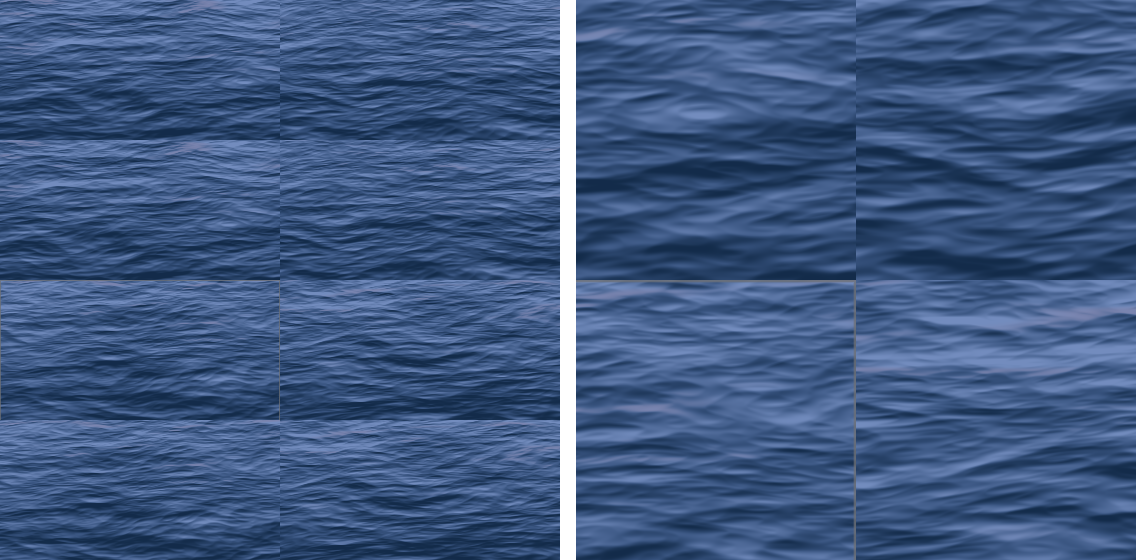
Left: the whole. Right: its middle third, enlarged.
Give the GLSL for this texture, as a three.js fragment shader.

```glsl
varying vec2 vUv;

const vec2 TILES = vec2(2.0, 4.0);
const vec3 DEEP_NAVY = vec3(0.075, 0.17, 0.29);
const vec3 SEA_BLUE = vec3(0.225, 0.335, 0.51);
const vec3 SKY_BLUE = vec3(0.45, 0.55, 0.745);
const vec3 DUSK_PINK = vec3(0.50, 0.50, 0.65);
const vec3 FRAME_GREY = vec3(0.43, 0.44, 0.46);

vec2 hash2(vec2 p) {
  p = vec2(dot(p, vec2(127.1, 311.7)), dot(p, vec2(269.5, 183.3)));
  return fract(sin(p) * 43758.55);
}

float cornerSlope(vec2 cell, vec2 offset) {
  float angle = 6.28318 * hash2(cell).x;
  return dot(vec2(cos(angle), sin(angle)), offset);
}

float gradientNoise(vec2 p) {
  vec2 cell = floor(p);
  vec2 f = p - cell;
  vec2 w = f * f * f * (f * (f * 6.0 - 15.0) + 10.0);
  vec2 e = vec2(1.0, 0.0);
  float low = mix(cornerSlope(cell, f), cornerSlope(cell + e, f - e), w.x);
  float high = mix(cornerSlope(cell + e.yx, f - e.yx),
                   cornerSlope(cell + e.xx, f - e.xx), w.x);
  return mix(low, high, w.y);
}

// Sharp-crested ripples, summed over four scales
float waveHeight(vec2 p) {
  float height = 0.0;
  float amplitude = 0.5;
  for (int i = 0; i < 4; i++) {
    float n = gradientNoise(p);
    height += amplitude * (1.0 - 2.0 * sqrt(n * n + 0.0015));
    p = vec2(1.6 * p.x + 0.1 * p.y, 1.75 * p.y - 0.12 * p.x) + vec2(13.7, 8.3);
    amplitude *= 0.53;
  }
  return height;
}

// Far water is compressed toward the top of each tile
vec2 waterPlane(vec2 q, vec2 seed, float drift) {
  vec2 p = vec2((q.x - 0.5) * (3.5 + 2.0 * q.y), q.y * (5.5 + 2.5 * q.y));
  p.y -= 0.12 * p.x;
  p += seed + drift * vec2(0.25, 0.1);
  p.y += 0.4 * gradientNoise(p * vec2(0.6, 0.5) + 41.0);
  return p;
}

float darkTrough(vec2 q, vec2 seed, float bend) {
  vec2 center = vec2(0.4, 0.3) + vec2(0.25, 0.2) * hash2(seed + 5.0);
  vec2 d = (q - center - vec2(0.0, 0.03 * bend)) / vec2(0.15, 0.026);
  return exp(-dot(d, d));
}

vec3 waterColor(float tone) {
  vec3 shade = mix(DEEP_NAVY, SEA_BLUE, smoothstep(-0.1, 0.6, tone));
  return mix(shade, SKY_BLUE, smoothstep(0.35, 1.1, tone));
}

vec3 seaTile(vec2 q, vec2 seed, float drift) {
  vec2 p = waterPlane(q, seed, drift);
  float reach = 0.055;
  float slope = (waveHeight(p + vec2(0.0, reach)) - waveHeight(p)) / reach;
  float swell = gradientNoise(p * vec2(0.5, 0.8) + 23.0);
  float streak = gradientNoise(p * vec2(0.9, 2.4) + 71.0);

  // Depth gradient, broad swell and light on the ripple faces
  float tone = 0.46 + 0.44 * (q.y - 0.5) + 0.30 * swell + 0.2 * streak;
  tone -= 0.19 * slope;
  tone -= 0.32 * darkTrough(q, seed, swell);
  vec3 color = waterColor(tone);

  // Sparse warm reflections on the far crests
  float glint = smoothstep(0.15, 0.5, gradientNoise(p * vec2(0.6, 2.2) + 97.0));
  glint *= smoothstep(0.25, 0.8, q.y) * smoothstep(0.5, 0.9, tone);
  return mix(color, DUSK_PINK, 0.6 * glint);
}

// Thin line along the left, right and top edges
float tileFrame(vec2 q, float width) {
  vec2 size = 1.0 / TILES;
  float edge = min(min(q.x, 1.0 - q.x) * size.x, (1.0 - q.y) * size.y);
  return 1.0 - smoothstep(0.5 * width, 1.5 * width, edge);
}

void main() {
  vec2 grid = vUv * TILES;
  vec2 tile = min(floor(grid), TILES - 1.0);
  vec2 q = grid - tile;
  float row = TILES.y - 1.0 - tile.y;

  // Row pairs share a sea, with a slight drift between them
  vec2 seed = vec2(37.3 * tile.x, 19.7 * floor(row / 2.0)) + 3.0;
  vec3 color = seaTile(q, seed, mod(row, 2.0));

  float framed = (1.0 - step(0.5, tile.x)) * (1.0 - step(0.5, abs(row - 2.0)));
  color = mix(color, FRAME_GREY, 0.8 * framed * tileFrame(q, 0.0013));
  gl_FragColor = vec4(color, 1.0);
}
```
